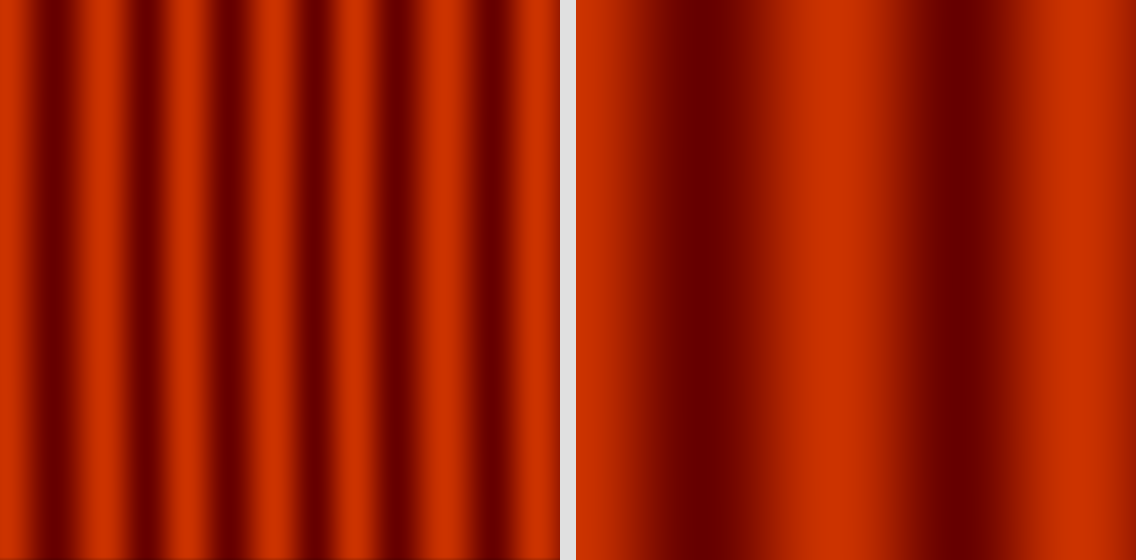
Left: the whole. Right: its middle third, enlarged.
Reproduce this background procedurally as a WebGL 1 fragment shader.

```glsl
precision highp float;

uniform vec2 u_resolution;

const float TAU = 6.2831853;
const vec3 FOLD_SHADOW = vec3(0.4, 0.0, 0.0);
const vec3 FOLD_LIGHT = vec3(0.8, 0.2, 0.0);
const float FOLD_RATE = 6.31;
const float FIRST_CREST = 0.01;

// Uneven spacing of the folds, in turns.
float spacingDrift(float x) {
    return 0.0246 * sin(3.0 * TAU * x + 1.107) - 0.074 * sin(TAU * x + 0.135);
}

// Slight sideways lean of the cloth along its height.
float sway(float y, float amount) {
    return amount * cos(TAU * y);
}

// 1 on a crest, 0 in a crease.
float foldLight(float x, float rate, float start) {
    float turns = rate * (x - start) + spacingDrift(x);
    return 0.5 + 0.5 * cos(TAU * turns);
}

// Thin shade along the lower edge.
float hemShade(float y, float height, float strength) {
    return 1.0 - strength * (1.0 - smoothstep(0.0, height, y));
}

void main() {
    vec2 uv = gl_FragCoord.xy / u_resolution;
    float x = uv.x - sway(uv.y, 0.0012);

    float light = foldLight(x, FOLD_RATE, FIRST_CREST);
    vec3 cloth = mix(FOLD_SHADOW, FOLD_LIGHT, light);
    cloth *= hemShade(uv.y, 0.006, 0.15);

    gl_FragColor = vec4(cloth, 1.0);
}
```
